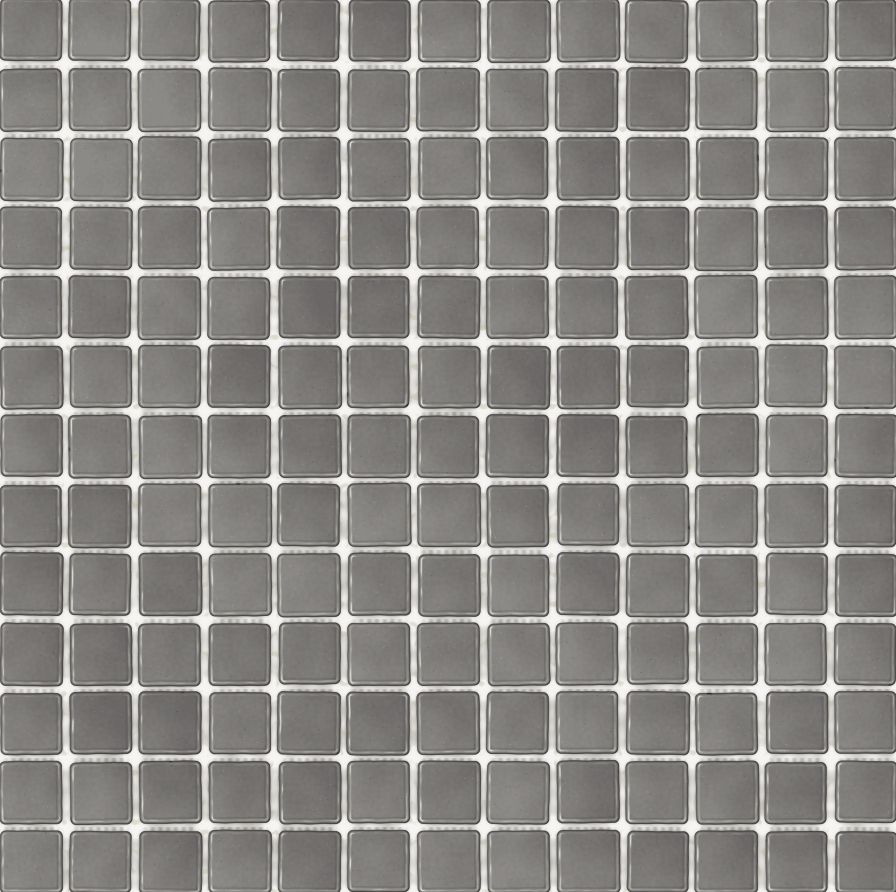
Reproduce this pattern procedurally as a WebGL 2 fragment shader.

```glsl
#version 300 es
precision highp float;
// Sheet of glazed grey mosaic tiles with bevelled rims on pale mesh-backed joints.

uniform vec2 u_resolution;
out vec4 outColor;

const float REPEATS = 12.875;          // tiles across and down
const vec2 GRID_OFFSET = vec2(0.056, 0.06);
const vec2 TILE_HALF = vec2(0.450, 0.453);
const float CORNER_RADIUS = 0.085;

const vec3 GLAZE_DARK = vec3(0.432, 0.422, 0.415);
const vec3 GLAZE_LIGHT = vec3(0.540, 0.531, 0.519);
const vec3 RIM_SHADOW = vec3(0.270, 0.260, 0.250);
const vec3 GLINT = vec3(0.860, 0.855, 0.835);
const vec3 MESH = vec3(0.790, 0.782, 0.760);
const vec3 MORTAR_WHITE = vec3(0.965, 0.960, 0.950);
const vec3 STAIN = vec3(0.760, 0.750, 0.640);

vec2 hash22(vec2 p) {
  vec3 q = fract(vec3(p.xyx) * vec3(0.1031, 0.1030, 0.0973));
  q += dot(q, q.yzx + 33.33);
  return fract((q.xx + q.yz) * q.zy);
}

float gradientDot(vec2 cell, vec2 corner, vec2 f) {
  float angle = 6.28318 * hash22(cell + corner).x;
  return dot(vec2(cos(angle), sin(angle)), f - corner);
}

// Gradient noise, roughly -0.7 to 0.7
float noise(vec2 p) {
  vec2 i = floor(p), f = fract(p);
  vec2 u = f * f * f * (f * (f * 6.0 - 15.0) + 10.0);
  float low = mix(gradientDot(i, vec2(0, 0), f), gradientDot(i, vec2(1, 0), f), u.x);
  float high = mix(gradientDot(i, vec2(0, 1), f), gradientDot(i, vec2(1, 1), f), u.x);
  return mix(low, high, u.y);
}

float roundedBox(vec2 p, vec2 halfSize, float radius) {
  vec2 q = abs(p) - halfSize + radius;
  return length(max(q, 0.0)) + min(max(q.x, q.y), 0.0) - radius;
}

float ridge(float x, float centre, float width) {
  float t = (x - centre) / width;
  return exp(-t * t);
}

// Pale joints: bright at crossings, ribbed along rows, shaded beside the tiles
vec3 jointColor(vec2 grid, float distToTile) {
  vec2 f = fract(grid) - 0.5;
  vec2 q = abs(f);
  float crossing = smoothstep(0.28, 0.46, min(q.x, q.y));
  float inRow = smoothstep(-0.05, 0.05, q.y - q.x);
  float ribs = 0.5 + 0.5 * sin(grid.x * 6.28318 * 9.0);
  float white = crossing + 0.45 + 0.8 * noise(grid * vec2(4.0, 5.0)) + 0.6 * noise(grid * 0.7 + 9.0);

  vec3 color = mix(MESH, MORTAR_WHITE, clamp(white, 0.0, 1.0));
  color -= 0.14 * ribs * inRow * (1.0 - crossing) * step(f.y, 0.0);
  float stain = smoothstep(0.15, 0.4, noise(grid * 7.0 + 31.0));
  color = mix(color, STAIN, 0.45 * stain * (1.0 - inRow));
  return color * (1.0 - 0.24 * exp(-max(distToTile, 0.0) / 0.014) * (1.0 - 0.6 * crossing));
}

// Glazed face with a dark rim and an uneven reflection just inside it
vec3 tileColor(vec2 p, vec2 id, float inset) {
  vec2 seed = hash22(id + 71.0);
  vec2 local = p + id * 3.7;
  float tone = 0.52 + 0.45 * (seed.x - 0.5) + 0.7 * noise((id + p) * 0.33 + 4.0);
  tone += 0.35 * noise(local * 2.3) + 0.20 * noise(local * 15.0);
  tone += 0.45 * p.y - 0.55 * p.x;
  vec3 color = mix(GLAZE_DARK, GLAZE_LIGHT, clamp(tone, -0.15, 1.1));

  // Fine pits and pale flecks
  float grain = noise(local * 27.0 + 13.0);
  color += 0.06 * smoothstep(0.42, 0.60, grain) - 0.06 * smoothstep(0.42, 0.60, -grain);

  // Side weights, with y pointing down
  vec2 side = p / max(max(abs(p.x), abs(p.y)), 0.001);
  float left = smoothstep(0.80, 1.0, -side.x);
  float right = smoothstep(0.80, 1.0, side.x);
  float top = smoothstep(0.80, 1.0, -side.y);
  float bottom = smoothstep(0.80, 1.0, side.y);

  float broken = smoothstep(-0.20, 0.50, noise(local * 5.0 + seed * 9.0));
  float glint = left * (0.28 + 0.75 * broken) + right * (0.16 + 0.32 * broken);
  glint += bottom * (0.18 + 0.32 * broken) + top * (0.05 + 0.14 * broken);
  color = mix(color, GLINT, clamp(glint, 0.0, 1.0) * ridge(inset, 0.046, 0.013));
  color = mix(color, RIM_SHADOW, 0.22 * (right + bottom) * ridge(inset, 0.078, 0.014));

  // Rim is heavier below and on the right than on the left
  float rim = 1.0 - smoothstep(0.008, 0.030, inset);
  float weight = 0.62 + 0.30 * bottom + 0.20 * right + 0.18 * top - 0.10 * left;
  color = mix(color, RIM_SHADOW, rim * weight);

  // Rare dark chips on the edge
  float chip = smoothstep(0.46, 0.58, noise(local * 6.0 + 57.0));
  return color * (1.0 - 0.5 * chip * (1.0 - smoothstep(0.0, 0.04, inset)));
}

void main() {
  vec2 uv = gl_FragCoord.xy / u_resolution;
  vec2 grid = vec2(uv.x, 1.0 - uv.y) * REPEATS + GRID_OFFSET;
  float pixel = REPEATS / min(u_resolution.x, u_resolution.y);

  // Hand-set tiles: small shifts, tilts and size changes
  vec2 id = floor(grid);
  vec2 shift = (hash22(id + 5.0) - 0.5) * 0.028;
  vec2 vary = hash22(id + 23.0) - 0.5;
  vec2 p = fract(grid) - 0.5 - shift;
  p += vec2(-p.y, p.x) * vary.x * 0.03;
  float wobble = 0.008 * noise(grid * 5.0);
  float dist = roundedBox(p, TILE_HALF + vary.y * 0.014, CORNER_RADIUS) + wobble;

  float cover = 1.0 - smoothstep(-0.6 * pixel, 0.6 * pixel, dist);
  vec3 color = mix(jointColor(grid, dist), tileColor(p, id, -dist), cover);
  outColor = vec4(color, 1.0);
}
```
